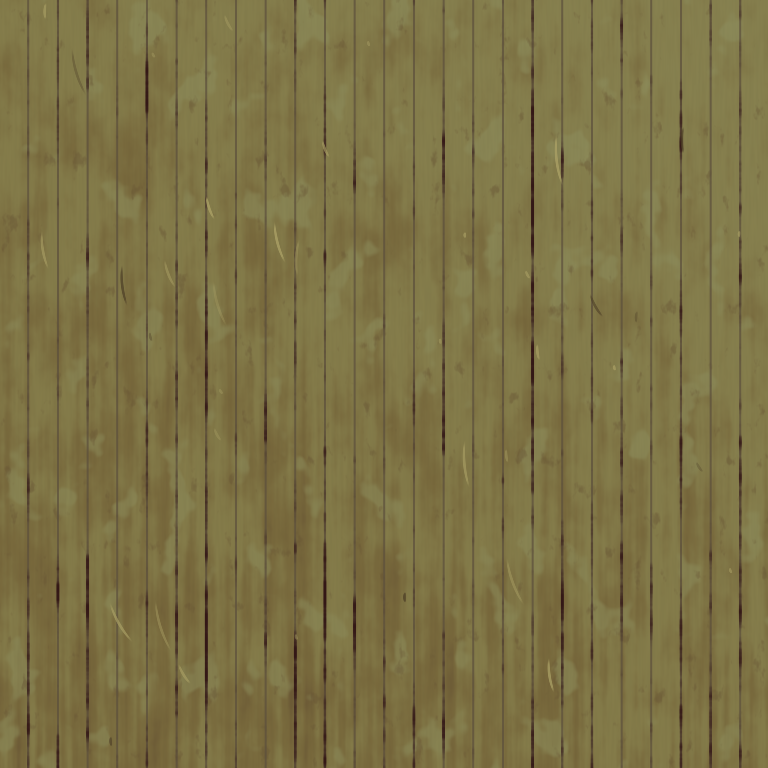
Reproduce this texture procedurally as a Shadertoy shader.

```glsl
// Aged, varnished boards: 25 thin upright seams over an olive-tan surface.
// Layered gradient noise stains the boards and wears the seams; short
// strokes and ticks scattered on a jittered grid make the scratches.

const float PITCH = 0.03863;       // distance between seams
const float FIRST_SEAM = 0.0368;   // position of the leftmost seam
const float SEAM_WIDTH = 0.0031;

const vec3 PALE = vec3(0.535, 0.525, 0.335);
const vec3 OLIVE = vec3(0.512, 0.478, 0.284);
const vec3 TAN = vec3(0.465, 0.405, 0.232);
const vec3 STAIN = vec3(0.40, 0.325, 0.20);
const vec3 SEAM_GREY = vec3(0.36, 0.31, 0.235);
const vec3 SEAM_DARK = vec3(0.20, 0.09, 0.085);
const vec3 SCRATCH = vec3(0.66, 0.62, 0.39);

vec2 hash2(vec2 p) {
    vec3 q = fract(p.xyx * vec3(0.1031, 0.1030, 0.0973));
    q += dot(q, q.yzx + 33.33);
    return fract((q.xx + q.yz) * q.zy);
}

// Gradient noise, roughly -0.7 to 0.7
float corner(vec2 cell, vec2 offset) {
    float angle = 6.2832 * hash2(cell).x;
    return dot(vec2(cos(angle), sin(angle)), offset);
}

float noise(vec2 p) {
    vec2 i = floor(p), f = p - i;
    vec2 u = f * f * f * (f * (f * 6.0 - 15.0) + 10.0);
    vec2 e = vec2(1.0, 0.0);
    return mix(mix(corner(i, f), corner(i + e, f - e), u.x),
               mix(corner(i + e.yx, f - e.yx), corner(i + 1.0, f - 1.0), u.x), u.y);
}

float fbm(vec2 p) {
    float sum = 0.0, gain = 1.0;
    for (int i = 0; i < 4; i++) {
        sum += gain * noise(p);
        p = p * 2.03 + 17.7;
        gain *= 0.5;
    }
    return sum;
}

// Boards: stains, pale patches and long vertical streaks
vec3 boardColor(vec2 uv, float board) {
    float low = 1.0 - uv.y;
    float cloud = fbm(uv * vec2(13.0, 8.0) + 40.0);
    float blotch = fbm(uv * vec2(30.0, 18.0) + 90.0);
    float streak = noise(vec2(uv.x * 62.0 + 5.0, uv.y * 2.2))
                 + 0.5 * noise(vec2(uv.x * 150.0, uv.y * 5.0 + 30.0));
    float tone = 0.22 + 0.28 * low - 0.16 * uv.x + 0.40 * cloud + 0.28 * blotch
               + streak * (0.22 + 0.42 * low) + 0.12 * (hash2(vec2(board, 7.0)).x - 0.5);
    vec3 color = mix(OLIVE, TAN, smoothstep(0.05, 0.70, tone));
    color = mix(color, STAIN, 0.65 * smoothstep(0.62, 1.15, tone));

    float patches = noise(uv * vec2(24.0, 13.0) + 11.0) + 0.25 * noise(uv * 60.0);
    float haze = smoothstep(0.4, 1.3, 0.55 * uv.x + 0.75 * uv.y);
    color = mix(color, PALE, 0.65 * smoothstep(0.22, 0.42, patches) + 0.4 * haze * (1.0 - tone));

    float smudge = fbm(uv * vec2(45.0, 26.0) + 200.0);
    color = mix(color, STAIN, 0.45 * smoothstep(0.36, 0.72, smudge));
    float grain = noise(uv * vec2(320.0, 22.0));
    return color * (1.0 + 0.025 * grain);
}

// Seams: grey thread with dark red-brown runs that vary from line to line
vec3 addSeam(vec3 color, vec2 uv, float seam, float dist, float px) {
    vec2 seed = hash2(vec2(seam, 3.0));
    float runs = noise(vec2(seam * 5.37 + 0.4, uv.y * 7.0 + seed.x * 30.0));
    float flecks = fbm(vec2(seam * 3.71 + 0.3, uv.y * 32.0 + seed.y * 50.0));
    float wear = runs + 0.6 * flecks + 0.5 * (seed.x - 0.5) + 0.3 * (0.5 - uv.y);
    float dark = smoothstep(-0.15, 0.75, wear);
    float halfWidth = 0.5 * SEAM_WIDTH * (0.85 + 0.4 * dark);
    float cover = 1.0 - smoothstep(halfWidth - 0.5 * px, halfWidth + 0.5 * px, dist);
    float bleed = exp(-dist * 420.0) * smoothstep(0.3, 0.9, wear);
    color = mix(color, STAIN, 0.4 * bleed);
    return mix(color, mix(SEAM_GREY, SEAM_DARK, dark), cover * (0.72 + 0.28 * dark));
}

// Tapered, slightly bent stroke along direction dir
float stroke(vec2 p, vec2 dir, float halfLength, float width, float px) {
    float along = dot(p, dir) / halfLength;
    float across = dot(p, vec2(-dir.y, dir.x)) + 0.12 * halfLength * along * along;
    float taper = width * max(1.0 - along * along, 0.0);
    return (1.0 - smoothstep(taper, taper + px, abs(across))) * smoothstep(1.0, 0.6, abs(along));
}

// Scratches: pale strokes and a few dark ticks, at most one per grid cell
vec3 addScratches(vec3 color, vec2 uv, float cells, float px) {
    vec2 home = floor(uv * cells);
    for (int k = 0; k < 9; k++) {
        vec2 cell = home + vec2(k % 3 - 1, k / 3 - 1);
        vec2 kind = hash2(cell + 61.0), jitter = hash2(cell + 137.0);
        vec2 shape = hash2(cell + 211.0);
        float lean = 1.5708 + 0.25 + 0.7 * (shape.x - 0.5);
        float size = mix(0.004, 0.036, shape.y * shape.y);
        float mark = stroke(uv - (cell + jitter) / cells, vec2(cos(lean), sin(lean)),
                            size, 0.0011, px);
        vec3 ink = kind.y < 0.3 ? STAIN * 0.75 : SCRATCH;
        color = mix(color, ink, mark * step(kind.x, 0.32) * mix(0.3, 0.85, jitter.x));
    }
    return color;
}

void mainImage(out vec4 fragColor, in vec2 fragCoord) {
    vec2 uv = fragCoord / iResolution.xy;
    float px = 1.0 / min(iResolution.x, iResolution.y);
    float lane = (uv.x - FIRST_SEAM) / PITCH;
    float seam = floor(lane + 0.5);
    vec3 color = boardColor(uv, floor(lane) + 2.0);
    color = addSeam(color, uv, seam + 2.0, abs(lane - seam) * PITCH, px);
    fragColor = vec4(addScratches(color, uv, 11.0, px), 1.0);
}
```
